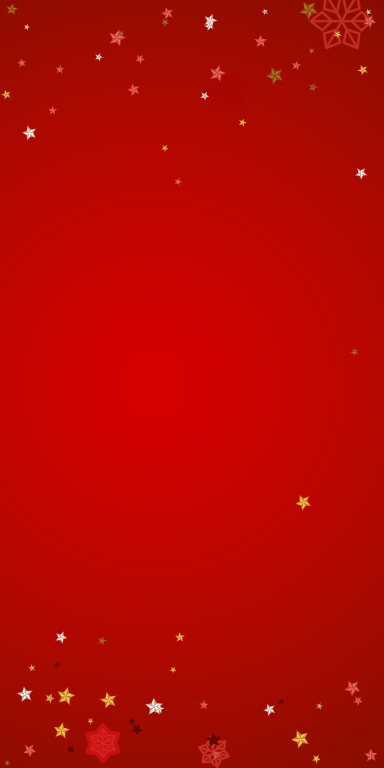
Reproduce this background procedurally as a WebGL 2 fragment shader.

```glsl
#version 300 es
precision highp float;
// Festive red backdrop: an off-centre radial glow, a few faint snowflakes,
// and confetti stars hashed into grid cells, dense near the top and bottom.
// Space is 1 wide and 2 high, with the origin at the lower left.
uniform vec2 u_resolution;
out vec4 fragColor;

float hash(vec2 p) {
    return fract(sin(dot(p, vec2(127.1, 311.7))) * 43758.5453);
}

mat2 rotation(float a) {
    return mat2(cos(a), sin(a), -sin(a), cos(a));
}

// Fold the plane into one mirrored wedge of an n-fold figure.
vec2 foldWedge(vec2 p, float n) {
    float sector = 6.28318 / n;
    float a = abs(fract(atan(p.y, p.x) / sector + 0.5) - 0.5) * sector;
    return length(p) * vec2(cos(a), sin(a));
}

float starDistance(vec2 p, float radius) {
    vec2 q = foldWedge(p, 5.0);
    return dot(q - vec2(radius, 0.0), vec2(0.443, 0.896));
}

float segmentDistance(vec2 p, vec2 a, vec2 b) {
    vec2 ab = b - a;
    return length(p - a - ab * clamp(dot(p - a, ab) / dot(ab, ab), 0.0, 1.0));
}

// Six arms with side branches and petal outlines, in units of the radius.
float snowflakeDistance(vec2 p) {
    vec2 q = foldWedge(p, 6.0);
    float d = segmentDistance(q, vec2(0.0), vec2(0.95, 0.0));
    d = min(d, segmentDistance(q, vec2(0.3, 0.0), vec2(0.6, 0.28)));
    return min(d, segmentDistance(q, vec2(0.6, 0.28), vec2(0.95, 0.0)));
}

void addSnowflake(inout vec3 color, vec2 p, float radius, float stroke, vec3 tint, float alpha) {
    float d = (snowflakeDistance(p / radius) - stroke) * radius;
    float px = 1.0 / u_resolution.x;
    color = mix(color, tint, alpha * (1.0 - smoothstep(-px, px, d)));
}

vec3 starTint(float pick) {
    if (pick < 0.32) return vec3(1.00, 0.76, 0.26);   // gold
    if (pick < 0.56) return vec3(1.00, 0.93, 0.88);   // white
    if (pick < 0.68) return vec3(0.68, 0.42, 0.12);   // bronze
    if (pick < 0.92) return vec3(0.95, 0.38, 0.34);   // rose
    return vec3(0.42, 0.02, 0.02);                    // dark red
}

void addStars(inout vec3 color, vec2 p, float cellSize, float minRadius, float maxRadius, float seed) {
    vec2 cell = floor(p / cellSize);
    vec2 key = cell + seed;
    vec2 middle = (cell + 0.5) * cellSize;

    // Empty around the glow, sparse beside it, crowded at both ends
    float sparse = 0.09 * step(0.5, length(middle - vec2(0.40, 1.0)));
    float density = mix(sparse, 0.58, smoothstep(0.62, 0.9, abs(middle.y - 1.0)));
    if (hash(key) > density) return;

    float radius = mix(minRadius, maxRadius, hash(key + 17.3));
    vec2 jitter = vec2(hash(key + 31.7), hash(key + 53.1));
    vec2 center = cell * cellSize + mix(vec2(radius), vec2(cellSize - radius), jitter);
    vec2 q = rotation(6.28318 * hash(key + 71.9)) * (p - center);

    // Light and dark halves of each point give a folded-foil look.
    float facet = sin(5.0 * atan(q.y, q.x));
    vec3 tint = starTint(hash(key + 97.3)) * (0.9 + 0.2 * facet);
    float px = 0.8 / u_resolution.x;
    float cover = 1.0 - smoothstep(-px, px, starDistance(q, radius));
    color = mix(color, min(tint, 1.0), 0.95 * cover);
}

void main() {
    vec2 p = gl_FragCoord.xy / u_resolution * vec2(1.0, 2.0);

    // Radial glow, falling faster toward the corners
    float glow = length(p - vec2(0.40, 1.0));
    vec3 color = vec3(0.84 - glow * (0.165 + 0.09 * glow), 0.045 * min(glow, 1.1), 0.0);

    // Snowflakes near the upper and lower edges
    vec3 flakeRed = vec3(0.82, 0.22, 0.18);
    addSnowflake(color, p - vec2(0.89, 1.945), 0.085, 0.035, flakeRed, 0.8);
    addSnowflake(color, p - vec2(0.594, 1.76), 0.062, 0.09, vec3(0.66, 0.0, 0.02), 0.4);
    addSnowflake(color, rotation(0.52) * (p - vec2(0.268, 0.065)), 0.046, 0.16, vec3(0.80, 0.07, 0.07), 0.9);
    addSnowflake(color, rotation(0.52) * (p - vec2(0.268, 0.065)), 0.038, 0.04, vec3(0.92, 0.25, 0.2), 0.5);
    addSnowflake(color, rotation(0.3) * (p - vec2(0.557, 0.042)), 0.042, 0.06, flakeRed, 0.9);

    // Confetti: larger stars, then tiny ones
    addStars(color, p, 0.125, 0.015, 0.027, 3.0);
    addStars(color, p, 0.100, 0.007, 0.013, 41.0);

    fragColor = vec4(color, 1.0);
}
```
